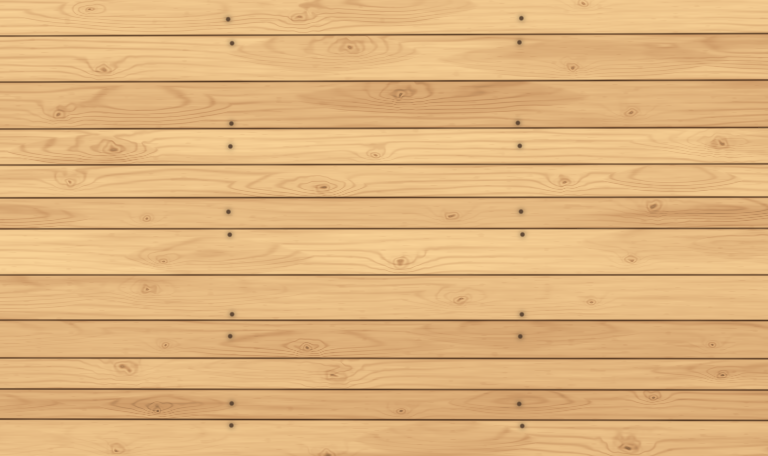
This texture is drawn by a Shadertoy shader. Its source:

```glsl
// Twelve horizontal pine boards with dark seams, nails, knots and flame grain.
// Each board bends a height field around hashed knots and lens-shaped flames;
// contour lines of that field become growth rings, stretched noise the fibres.

#define RING_DENSITY 58.0
#define RING_STRENGTH 0.42
#define FIBRE_STRENGTH 0.30
#define STREAK_STRENGTH 0.60
#define KNOT_SPACING 0.56
#define FLAME_SPACING 0.85
#define SEAM_HALF_WIDTH 0.0016
#define NAIL_RADIUS 0.0046
#define NAIL_COLUMNS vec2(0.502, 1.142)
#define BASE_TONE 0.15

const vec3 LIGHT_WOOD = vec3(0.95, 0.79, 0.56);
const vec3 MID_WOOD = vec3(0.80, 0.60, 0.40);
const vec3 DARK_WOOD = vec3(0.55, 0.40, 0.26);
const vec3 SEAM_COLOR = vec3(0.25, 0.15, 0.08);
const vec3 NAIL_COLOR = vec3(0.34, 0.25, 0.18);

// Board edges, tones and nail heights, from bottom to top (-1 = no nail)
const float EDGE[13] = float[13](-0.02, 0.081, 0.147, 0.215, 0.298, 0.397,
    0.498, 0.566, 0.638, 0.717, 0.820, 0.921, 1.02);
const float TONE[12] = float[12](0.62, 0.32, 0.60, 0.35, 0.62, 0.85,
    0.55, 0.82, 0.85, 0.42, 0.80, 0.82);
const float NAIL_Y[12] = float[12](0.068, 0.116, -1.0, 0.263, 0.311, 0.485,
    0.535, -1.0, 0.678, 0.728, 0.9035, 0.956);

float hash(vec2 p) {
    vec3 q = fract(p.xyx * 0.1031);
    q += dot(q, q.yzx + 33.33);
    return fract((q.x + q.y) * q.z);
}

float noise(vec2 p) {
    vec2 i = floor(p), f = fract(p);
    f = f * f * (3.0 - 2.0 * f);
    return mix(mix(hash(i), hash(i + vec2(1, 0)), f.x),
               mix(hash(i + vec2(0, 1)), hash(i + vec2(1, 1)), f.x), f.y);
}

float fbm(vec2 p) {
    float sum = 0.0, amp = 0.5;
    for (int i = 0; i < 4; i++) {
        sum += amp * noise(p);
        p = p * 2.03 + 17.3;
        amp *= 0.5;
    }
    return sum;
}

// Adds knots to the ring field and returns their darkness
float addKnots(vec2 p, float id, float lo, float hi, inout float field) {
    float dark = 0.0;
    for (float c = -1.0; c <= 1.0; c++) {
        vec2 key = vec2(floor(p.x / KNOT_SPACING) + c + 20.0, id * 3.0 + 5.0);
        float size = hash(key + 71.0);
        vec2 center = vec2((key.x - 20.0 + 0.15 + 0.7 * hash(key)) * KNOT_SPACING,
                           mix(lo, hi, 0.22 + 0.56 * hash(key + 37.0)));
        vec2 d = (p - center) / mix(0.007, 0.019, size * size);
        d += 0.9 * (vec2(noise(p * 70.0), noise(p * 70.0 + 40.0)) - 0.5);
        float e = length(d * vec2(0.75, 1.15));
        field += 2.2 * exp(-0.22 * dot(d * vec2(0.45, 1.0), d * vec2(0.45, 1.0)));
        dark += exp(-0.8 * e * e) * (0.45 + 0.35 * sin(8.0 * e)) + 0.55 * exp(-14.0 * e * e);
        dark += 0.12 * exp(-0.25 * e * e);
    }
    return dark;
}

// Adds long pointed flames to the ring field and returns their inner tint
float addFlames(vec2 p, float id, float lo, float hi, inout float field) {
    float tint = 0.0;
    for (float c = -1.0; c <= 1.0; c++) {
        vec2 key = vec2(floor(p.x / FLAME_SPACING) + c + 50.0, id * 5.0 + 9.0);
        vec2 center = vec2((key.x - 50.0 + hash(key)) * FLAME_SPACING,
                           mix(lo, hi, 0.3 + 0.4 * hash(key + 13.0)));
        vec2 d = (p - center) / vec2(mix(0.16, 0.36, hash(key + 29.0)), 0.45 * (hi - lo));
        float e = d.x * d.x + sqrt(d.y * d.y + 0.02);
        e += 0.35 * (fbm(p * vec2(7.0, 22.0) + id * 9.0) - 0.47);
        field += 3.0 * max(0.0, 1.0 - e);
        tint += smoothstep(1.02, 0.85, e) * hash(key + 53.0);
    }
    return tint;
}

void mainImage(out vec4 fragColor, in vec2 fragCoord) {
    float px = 1.0 / iResolution.y;
    vec2 p = fragCoord * px;
    p.y -= 0.006 * p.x * (p.y - 0.38); // boards fan out slightly

    int board = 0;
    for (int k = 1; k < 12; k++) if (p.y > EDGE[k]) board = k;
    float id = float(board), lo = EDGE[board], hi = EDGE[board + 1];

    // Growth rings
    vec2 q = p + vec2(hash(vec2(id, 4.0)) * 40.0, id * 3.0);
    float field = p.y * RING_DENSITY + 3.0 * fbm(q * vec2(1.7, 9.0));
    float knots = addKnots(p, id, lo, hi, field);
    float flames = addFlames(p, id, lo, hi, field);
    float ring = pow(0.5 + 0.5 * sin(6.2832 * field), 4.0);
    float ringAmount = smoothstep(0.25, 0.8, noise(q * vec2(3.0, 16.0) + 8.0));

    // Fibres, pores and brown streaks
    float fibre = 0.6 * noise(q * vec2(8.0, 190.0)) + 0.4 * noise(q * vec2(30.0, 330.0)) - 0.5;
    float pores = smoothstep(0.78, 1.0, noise(q * vec2(42.0, 260.0) + 5.0));
    float streak = smoothstep(0.52, 0.82, fbm(q * vec2(1.4, 26.0) + 31.0));

    float tone = BASE_TONE + TONE[board] + 0.35 * (fbm(q * vec2(1.5, 5.0)) - 0.47);
    tone -= 0.05 * (p.x - 0.84) + 0.24 * flames + 0.9 * knots;
    tone -= RING_STRENGTH * ring * mix(0.25, 1.0, ringAmount);
    tone += FIBRE_STRENGTH * fibre - 0.16 * pores;
    tone -= STREAK_STRENGTH * streak * (1.4 - TONE[board]);

    // Seams with soft shading beside them
    float toLow = p.y - lo, toHigh = hi - p.y, edge = min(toLow, toHigh);
    float seamId = toLow < toHigh ? id : id + 1.0;
    tone -= 0.25 * exp(-edge / 0.004);
    float seam = 1.0 - smoothstep(SEAM_HALF_WIDTH - px, SEAM_HALF_WIDTH + px, edge);
    seam *= mix(0.7, 1.0, hash(vec2(seamId, 7.0))) * mix(0.8, 1.0, noise(vec2(p.x * 12.0, seamId)));

    tone = clamp(tone, -1.2, 1.15);
    vec3 color = tone > 0.0 ? mix(MID_WOOD, LIGHT_WOOD, tone) : mix(MID_WOOD, DARK_WOOD, -tone);
    color = mix(color, SEAM_COLOR, seam);

    // Two columns of nails
    for (int k = 0; k < 2; k++) {
        float jitter = 0.014 * (hash(vec2(id, float(k) + 2.0)) - 0.5);
        float d = length(p - vec2(NAIL_COLUMNS[k] + jitter, NAIL_Y[board]));
        color *= 1.0 - 0.2 * exp(-d * d / 0.00008);
        color = mix(color, NAIL_COLOR, 0.9 * (1.0 - smoothstep(NAIL_RADIUS - px, NAIL_RADIUS + px, d)));
    }
    fragColor = vec4(color, 1.0);
}
```
